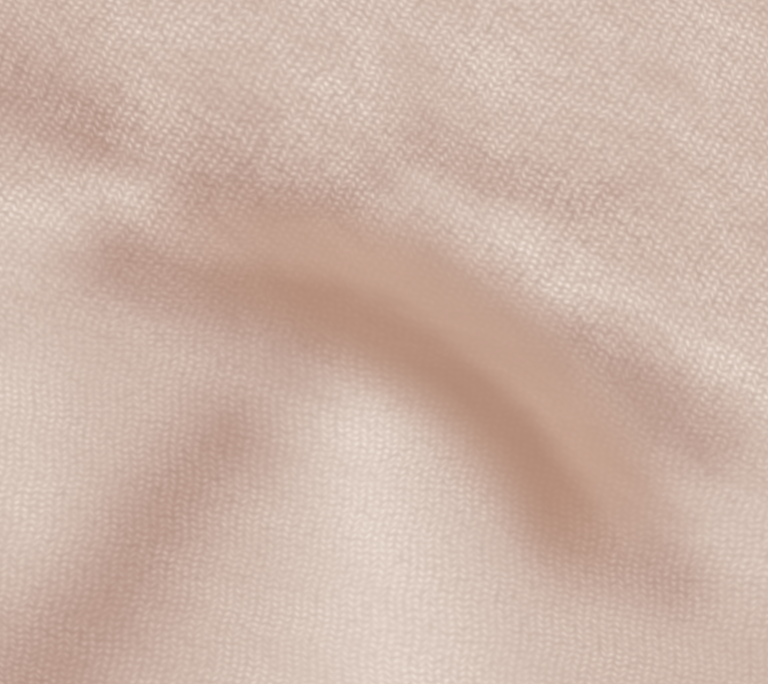
A Shadertoy shader for this texture:

```glsl
#define LIGHT_CLOTH vec3(0.892, 0.838, 0.798)
#define ROSE_SHADE vec3(0.722, 0.594, 0.542)
#define FOLD_RIDGE vec3(0.768, 0.632, 0.562)
#define FOLD_UNDER vec3(0.708, 0.556, 0.480)
#define BASE_TONE 0.51
#define THREADS 104.0
#define WEAVE_DEPTH 0.078
#define MOTTLE_DEPTH 0.10
#define CURVE_STEPS 24

mat2 rotation(float a) {
    return mat2(cos(a), sin(a), -sin(a), cos(a));
}
vec2 hash2(vec2 p) {
    vec3 q = fract(p.xyx * vec3(0.1031, 0.1030, 0.0973));
    q += dot(q, q.yzx + 33.33);
    return fract((q.xx + q.yz) * q.zy);
}
// Distance to the nearest scattered cell point
float cellular(vec2 p) {
    vec2 cell = floor(p), f = fract(p);
    float nearest = 2.0;
    for (int i = 0; i < 9; i++) {
        vec2 o = vec2(i % 3, i / 3) - 1.0;
        vec2 r = o + hash2(cell + o) - f;
        nearest = min(nearest, dot(r, r));
    }
    return sqrt(nearest);
}
// Layered, warped sines in about -1..1
float ripples(vec2 p) {
    float sum = 0.0, amp = 0.5;
    for (int i = 0; i < 5; i++) {
        p = rotation(0.45) * p + 0.6 * sin(p.yx * 0.9 + float(i));
        sum += amp * sin(p.x) * cos(p.y);
        p *= 1.8;
        amp *= 0.68;
    }
    return sum;
}
// Soft shade along a segment whose width grows from wa to wb
float stroke(vec2 p, vec2 a, vec2 b, float wa, float wb) {
    vec2 e = b - a;
    float t = clamp(dot(p - a, e) / dot(e, e), 0.0, 1.0);
    float d = length(p - a - e * t) / mix(wa, wb, t);
    return exp(-d * d);
}
vec2 foldPoint(float t) {
    vec2 bend = vec2(0.70, 0.72);
    return mix(mix(vec2(0.15, 0.64), bend, t), mix(bend, vec2(0.97, 0.13), t), t);
}
// Signed distance across the fold and position along it
vec2 foldCoord(vec2 p) {
    vec2 best = vec2(9.0, 0.0), a = foldPoint(0.0);
    for (int i = 1; i <= CURVE_STEPS; i++) {
        vec2 b = foldPoint(float(i) / float(CURVE_STEPS)), e = b - a, w = p - a;
        float h = clamp(dot(w, e) / dot(e, e), 0.0, 1.0);
        float d = length(w - e * h);
        float side = e.x * w.y < e.y * w.x ? -1.0 : 1.0;
        if (d < abs(best.x)) best = vec2(d * side, (float(i) - 1.0 + h) / float(CURVE_STEPS));
        a = b;
    }
    return best;
}
// Broad light and shade of the cloth around the fold
float clothTone(vec2 p) {
    float tone = BASE_TONE;
    tone += 0.36 * stroke(p, vec2(0.53, 0.36), vec2(0.57, 0.0), 0.09, 0.21);
    tone += 0.22 * stroke(p, vec2(0.0, 0.42), vec2(0.05, 0.22), 0.12, 0.09);
    tone += 0.20 * stroke(p, vec2(0.0, 0.66), vec2(0.19, 0.71), 0.07, 0.04);
    tone += 0.24 * stroke(p, vec2(0.60, 0.735), vec2(0.78, 0.65), 0.025, 0.03);
    tone += 0.22 * stroke(p, vec2(0.84, 0.60), vec2(1.12, 0.43), 0.04, 0.10);
    tone += 0.16 * stroke(p, vec2(0.98, 0.28), vec2(1.12, 0.20), 0.04, 0.09);
    tone += 0.10 * stroke(p, vec2(0.30, 0.97), vec2(1.0, 0.90), 0.10, 0.15);
    // Shaded hollows
    tone -= 0.42 * stroke(p, vec2(0.33, 0.36), vec2(0.05, 0.0), 0.07, 0.11);
    tone -= 0.32 * stroke(p, vec2(0.0, 0.88), vec2(0.13, 0.82), 0.07, 0.06);
    tone -= 0.16 * stroke(p, vec2(0.16, 0.80), vec2(0.36, 0.79), 0.06, 0.05);
    tone -= 0.34 * stroke(p, vec2(0.30, 0.72), vec2(0.50, 0.70), 0.05, 0.05);
    tone -= 0.42 * stroke(p, vec2(0.18, 0.62), vec2(0.46, 0.54), 0.07, 0.10);
    tone -= 0.36 * stroke(p, vec2(0.86, 0.50), vec2(1.02, 0.37), 0.06, 0.08);
    tone -= 0.20 * stroke(p, vec2(0.62, 0.77), vec2(0.88, 0.70), 0.05, 0.04);
    return tone - 0.32 * stroke(p, vec2(0.82, 0.24), vec2(0.99, 0.15), 0.08, 0.05);
}
// Irregular crossed threads, faded where finer than the canvas
float weave(vec2 p, float angle) {
    vec2 q = THREADS * (rotation(angle) * p + 0.006 * sin(p.yx * 13.0 + 2.0 * sin(p * 6.0)));
    float rows = sin(6.2832 * q.y + 1.1 * sin(3.1416 * q.x));
    float crossing = sin(5.2 * q.x + 1.2 * sin(0.7 * q.y));
    float slub = 0.5 - cellular(q * vec2(0.75, 1.15));
    return (0.26 * rows + 0.26 * crossing * (1.0 + 0.6 * rows) + 0.95 * slub)
        * smoothstep(1.5, 4.0, iResolution.y / THREADS);
}

void mainImage(out vec4 fragColor, in vec2 fragCoord) {
    vec2 p = fragCoord / iResolution.y, creased = rotation(0.55) * p;
    float grain = ripples(creased * vec2(13.0, 32.0));
    float patches = 0.5 - cellular(creased * vec2(18.0, 36.0) + 0.5 * grain);
    vec2 warped = p + 0.010 * vec2(grain, ripples(p * 19.0 + 4.0));
    float upper = smoothstep(0.35, 0.75, p.y + 0.5 * max(p.x - 0.6, 0.0));
    // Cloth with mottled creases, strongest above the fold
    float mottle = MOTTLE_DEPTH * (grain + 0.7 * patches) * mix(0.4, 1.3, upper);
    vec3 color = mix(ROSE_SHADE, LIGHT_CLOTH, clamp(clothTone(warped) + mottle, 0.0, 1.0));
    // Fold: broad dark underside, paler ridge and upper slope
    vec2 fold = foldCoord(mix(p, warped, 0.7));
    float d = fold.x, along = fold.y;
    float taper = smoothstep(0.0, 0.34, along) * (1.0 - smoothstep(0.82, 1.0, along));
    float reach = mix(0.8, 1.0, smoothstep(0.15, 0.5, along));
    float mask = taper * (1.0 - smoothstep(0.07, 0.18, -d / reach))
        * (1.0 - smoothstep(0.02, 0.13, d / reach));
    vec3 foldColor = mix(FOLD_RIDGE, FOLD_UNDER, smoothstep(0.0, 0.055, -d));
    foldColor += 0.012 * grain - 0.022 * smoothstep(0.02, 0.07, d);
    color = mix(color, foldColor, mask * 0.97);
    // Thread relief fades inside the blurred fold
    float relief = mix(1.0, 0.2, mask) * mix(0.65, 1.0, upper) * (1.0 + 0.4 * grain);
    float threads = mix(weave(p, 0.12), weave(p, 0.55), upper);
    color += WEAVE_DEPTH * threads * relief * vec3(0.9, 1.0, 1.0);
    fragColor = vec4(clamp(color, 0.0, 1.0), 1.0);
}
```
